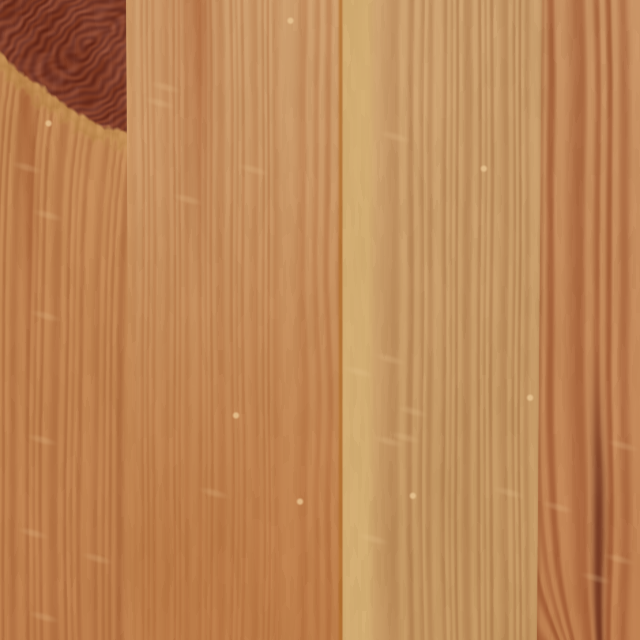
Write a Shadertoy shader that draws this texture.

```glsl
// Four upright pine boards glued side by side, with a dark knot at the top left.
// Growth rings are a warped phase across each board; layered sines bend them,
// and cellular noise gives the fibres, ragged bark and pale flecks.

float hash(vec2 p) {
    p = fract(p * vec2(0.1031, 0.1137));
    p += dot(p, p.yx + 33.33);
    return fract((p.x + p.y) * p.x * 17.3);
}

// Cellular noise: x is the distance to the nearest seed, y its random value
vec2 cells(vec2 p) {
    vec2 base = floor(p), best = vec2(9.0, 0.0);
    for (int j = -1; j <= 1; j++)
    for (int i = -1; i <= 1; i++) {
        vec2 c = base + vec2(i, j);
        vec2 seed = c + 0.15 + 0.7 * vec2(hash(c + 7.1), hash(c + 41.7));
        float d = length(p - seed);
        if (d < best.x) best = vec2(d, hash(c + 93.3));
    }
    return best;
}

float waves(vec2 p) {
    return 0.5 * sin(p.x + 1.3 * sin(p.y)) + 0.3 * sin(2.1 * p.y - 1.2 * p.x + 1.0)
         + 0.2 * sin(3.7 * p.x + 2.9 * p.y + 2.0);
}

// Dark latewood line in each ring, of uneven spacing and strength
float rings(float t) {
    t += 0.35 * sin(1.7 * t);
    float f = fract(t);
    float line = smoothstep(0.15, 0.62, f) * (1.0 - smoothstep(0.68, 1.0, f));
    return line * mix(0.45, 1.0, hash(vec2(floor(t), 5.0)));
}

float band(float x, float centre, float width) {
    float d = (x - centre) / width;
    return exp(-d * d);
}

vec3 knotColour(vec2 p) {
    vec2 q = p - vec2(0.135, 0.93);
    q = mat2(0.75, -0.66, 0.66, 0.75) * q;
    q += 0.008 * vec2(waves(p * 38.0), waves(p.yx * 45.0));
    float r = length(q * vec2(1.0, 2.1));
    float ring = 0.5 + 0.5 * sin(r * 260.0 + 2.0 * waves(p * 30.0));
    vec3 c = mix(vec3(0.53, 0.26, 0.17), vec3(0.38, 0.16, 0.12), ring * 0.65);
    return c + 0.05 * waves(q * vec2(50.0, 170.0));
}

void mainImage(out vec4 fragColor, in vec2 fragCoord) {
    vec2 p = fragCoord / iResolution.xy;
    float y = p.y;
    float sway = waves(vec2(p.x * 9.0, y * 4.0));
    float x = p.x + 0.0035 * sway;

    // Straight seams between the boards
    float seamA = 0.197 + 0.006 * (1.0 - y);
    float seamB = 0.535;
    float seamC = 0.839 + 0.008 * y;
    float inB = smoothstep(-0.001, 0.001, p.x - seamA);
    float inC = smoothstep(-0.001, 0.001, p.x - seamB);
    float inD = smoothstep(-0.001, 0.001, p.x - seamC);

    // Distance above the knot's lower rim
    float rim = y - (0.915 - 0.95 * p.x + 1.6 * p.x * p.x);
    float ragged = cells(p * vec2(75.0, 48.0)).x;
    rim += 0.008 * (ragged - 0.5) + 0.005 * waves(p * 60.0);

    // First board: medium rings, leaning below the knot
    float lean = 0.022 * exp(-max(-rim, 0.0) / 0.13);
    float ringA = rings((x - lean) * 66.0);
    vec3 boardA = mix(vec3(0.745, 0.495, 0.295), vec3(0.785, 0.565, 0.36), y);
    boardA = mix(boardA, vec3(0.60, 0.33, 0.17), 0.44 * ringA);
    boardA = mix(boardA, vec3(0.60, 0.30, 0.15),
                 0.45 * band(x, 0.045, 0.012) * smoothstep(0.3, 0.8, y));

    // Second board: fine rings widening to the right
    float wide = smoothstep(0.42, 0.48, x);
    float xb = x + wide * 0.005 * waves(vec2(2.0, y * 7.0));
    float ringB = rings(80.0 * min(xb, 0.43) + 36.0 * max(xb - 0.43, 0.0));
    vec3 boardB = mix(vec3(0.745, 0.495, 0.29), vec3(0.81, 0.625, 0.435),
                      smoothstep(0.0, 1.0, y));
    boardB = mix(boardB, vec3(0.64, 0.35, 0.17), mix(0.30, 0.58, wide) * ringB);
    float blush = band(x, 0.312, 0.018) + 0.4 * band(x, 0.28, 0.05);
    boardB = mix(boardB, vec3(0.66, 0.37, 0.20), 0.48 * blush * smoothstep(0.45, 1.0, y));

    // Third board: pale sapwood edge, then olive-brown rings
    float ringC = rings(34.0 * min(x, 0.66) + 72.0 * max(x - 0.66, 0.0));
    float heart = smoothstep(0.572, 0.59, x);
    vec3 boardC = mix(vec3(0.775, 0.60, 0.39), vec3(0.805, 0.635, 0.44), y);
    boardC = mix(vec3(0.82, 0.67, 0.44), boardC, heart);
    boardC = mix(boardC, vec3(0.61, 0.39, 0.22), 0.43 * ringC * heart);

    // Fourth board: broad red rings sweeping aside at the bottom
    float sweep = 0.06 * exp(-y / 0.08) * (1.0 - smoothstep(0.845, 0.96, p.x));
    float xd = x - sweep + 0.004 * waves(vec2(5.0, y * 6.0));
    float ringD = rings(35.0 * xd + 0.2);
    vec3 boardD = mix(vec3(0.75, 0.50, 0.31), vec3(0.79, 0.58, 0.395), y);
    boardD = mix(boardD, vec3(0.58, 0.29, 0.15), 0.66 * ringD);
    float streak = band(xd, 0.932, 0.010) * (1.0 - smoothstep(0.15, 0.5, y));
    boardD = mix(boardD, vec3(0.40, 0.17, 0.10), 0.75 * streak);

    // Fringe and knot on the first board
    float fringe = smoothstep(-0.032, -0.010, rim + 0.016 * ragged);
    boardA = mix(boardA, vec3(0.80, 0.60, 0.36) - 0.12 * ragged, 0.75 * fringe);
    boardA = mix(boardA, knotColour(p), smoothstep(-0.004, 0.006, rim));

    vec3 colour = mix(mix(mix(boardA, boardB, inB), boardC, inC), boardD, inD);

    // Glue lines
    colour = mix(colour, vec3(0.69, 0.43, 0.14), 0.65 * band(p.x, seamB - 0.003, 0.003));
    colour = mix(colour, vec3(0.60, 0.36, 0.20), 0.35 * band(p.x, seamC + 0.002, 0.003));
    colour = mix(colour, vec3(0.80, 0.58, 0.36), 0.30 * band(p.x, seamA + 0.004, 0.005));

    // Long fibres and soft mottling
    colour += 0.022 * (cells(p * vec2(170.0, 22.0)).y - 0.5);
    colour += 0.012 * waves(p * vec2(14.0, 6.0));

    // Sparse pale flecks and faint slanted scuffs
    vec2 fleck = cells(p * 7.0 + 3.0);
    float dot1 = (1.0 - smoothstep(0.015, 0.05, fleck.x)) * step(0.84, fleck.y);
    vec2 scuff = cells(vec2(p.x - 0.5 * y, y + 0.3 * p.x) * vec2(7.0, 26.0));
    float smear = (1.0 - smoothstep(0.03, 0.22, scuff.x)) * step(0.88, scuff.y);
    colour = mix(colour, vec3(0.92, 0.78, 0.58), max(0.8 * dot1, 0.22 * smear));

    fragColor = vec4(clamp(colour, 0.0, 1.0), 1.0);
}
```
